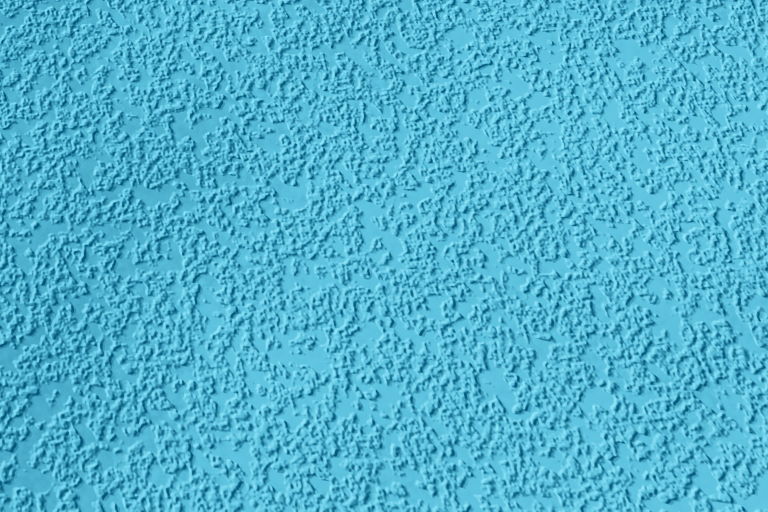
Write a Shadertoy shader that draws this texture.

```glsl
const vec3 SHADOW_BLUE = vec3(0.05, 0.39, 0.52);
const vec3 PAINT_BLUE = vec3(0.36, 0.76, 0.87);
const vec3 GLINT_BLUE = vec3(0.54, 0.88, 0.96);

const vec2 LIGHT_DIR = vec2(-0.83, 0.56);
const vec2 PATCH_SCALE = vec2(31.0, 26.0);   // patches per canvas height
const vec2 GRAIN_SCALE = vec2(76.0, 66.0);   // grains per canvas height
const float PATCH_LEVEL = 0.47;      // higher leaves more smooth paint
const float PATCH_EDGE = 0.065;
const float CLUSTERING = 0.30;       // share of large patches in the coverage
const float COAT_HEIGHT = 0.10;
const float FORESHORTEN = 0.22;      // features shrink towards the top
const float SLOPE_STEP = 0.0022;
const float SLOPE_GAIN = 1.75;
const float SHADOW_STEP = 0.0028;
const float SHADOW_GAIN = 0.60;
const float ROUGH_TONE = 0.06;
const float MOTTLE = 0.32;           // faint marks in the smooth paint
const float COMPRESSION = 0.30;      // softens extreme lights and darks

// Random vector with both parts from -1 to 1
vec2 hash(vec2 cell) {
    uvec2 q = uvec2(ivec2(cell)) * uvec2(1597334677u, 3812015801u);
    uint n = (q.x ^ q.y) * 1597334677u;
    n = (n ^ (n >> 15)) * 2246822519u;
    n = (n ^ (n >> 13)) * 3266489917u;
    n ^= n >> 16;
    return vec2(n & 65535u, n >> 16) / 32767.5 - 1.0;
}

// Gradient noise centred on 0.5
float noise(vec2 p) {
    vec2 cell = floor(p);
    vec2 f = p - cell;
    vec2 w = f * f * f * (f * (f * 6.0 - 15.0) + 10.0);
    vec2 e = vec2(0, 1);
    float low = mix(dot(hash(cell), f), dot(hash(cell + e.yx), f - e.yx), w.x);
    float high = mix(dot(hash(cell + e), f - e),
                     dot(hash(cell + 1.0), f - 1.0), w.x);
    return 0.5 + mix(low, high, w.y);
}

// Each octave is turned to hide the lattice.
float fbm(vec2 p, int octaves) {
    const mat2 TURN = mat2(1.6, 1.2, -1.2, 1.6);
    float sum = 0.0, weight = 0.5, total = 0.0;
    for (int i = 0; i < octaves; i++) {
        sum += weight * noise(p);
        total += weight;
        weight *= 0.55;
        p = TURN * p + 17.3;
    }
    return sum / total;
}

// x: plaster height, y: coverage of the rough coat
vec2 plaster(vec2 p) {
    float grain = fbm(p * GRAIN_SCALE + 41.0, 2);
    float cover = fbm(p * PATCH_SCALE, 2);
    cover = mix(cover, noise(p * PATCH_SCALE * 0.45 + 23.0), CLUSTERING);
    cover += 0.14 * (grain - 0.5);
    cover = smoothstep(PATCH_LEVEL - PATCH_EDGE, PATCH_LEVEL + PATCH_EDGE, cover);
    float crumb = smoothstep(0.25, 0.75, grain);
    return vec2(cover * mix(COAT_HEIGHT, 1.0, crumb), cover);
}

void mainImage(out vec4 fragColor, in vec2 fragCoord) {
    vec2 uv = fragCoord / iResolution.xy;
    vec2 p = fragCoord / iResolution.y;
    vec2 wall = p * (1.0 + FORESHORTEN * (p.y - 0.5)) + 3.0;

    // Relief: slope towards the light and short cast shadows
    vec2 here = plaster(wall);
    vec2 offset = LIGHT_DIR * SLOPE_STEP;
    float slope = plaster(wall - offset).x - plaster(wall + offset).x;
    float shadow = 0.0;
    for (int i = 1; i <= 3; i++) {
        float reach = float(i);
        float blocker = plaster(wall + LIGHT_DIR * SHADOW_STEP * reach).x;
        shadow = max(shadow, blocker - here.x - 0.10 * reach);
    }

    // Broad uneven light and mottled paint
    float tone = 0.30 * (fbm(p * 2.0 + 9.0, 2) - 0.5);
    tone += MOTTLE * (fbm(p * 45.0 + 5.0, 3) - 0.5);
    tone -= 0.22 * (1.0 - smoothstep(0.0, 0.40, uv.x));
    tone += 0.10 * uv.x * (1.0 - uv.y);
    tone += SLOPE_GAIN * slope - SHADOW_GAIN * shadow - ROUGH_TONE * here.y;
    tone /= 1.0 + COMPRESSION * abs(tone);

    vec3 color = mix(PAINT_BLUE, SHADOW_BLUE, clamp(-tone, 0.0, 1.1));
    color = mix(color, GLINT_BLUE, clamp(tone, 0.0, 1.2));
    fragColor = vec4(clamp(color, 0.0, 1.0), 1.0);
}
```
